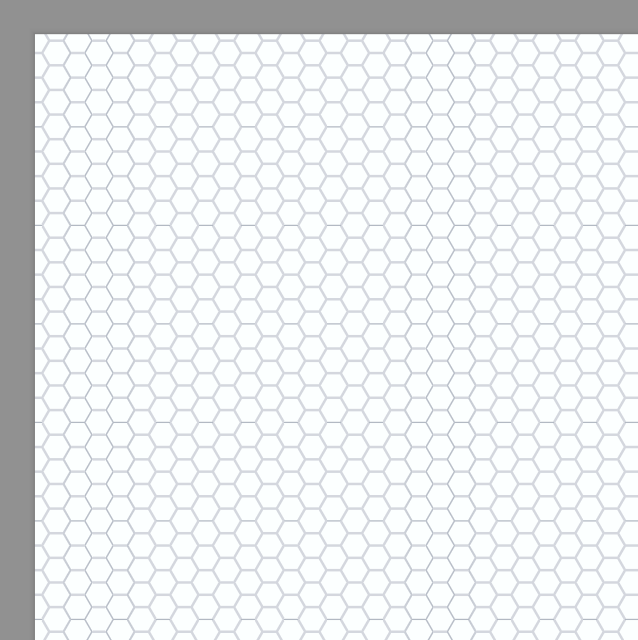
Give the GLSL for this pattern, as a WebGL 1 fragment shader.

```glsl
precision highp float;
// Hexagonal graph paper on a grey desk, its top left corner in view.

uniform vec2 u_resolution;

#define PITCH 0.03848               // hexagon height, in canvas heights
#define PAGE_CORNER vec2(0.0546, 0.0534)
#define GRID_ANCHOR vec2(0.1214, 0.19824) // middle of one horizontal edge
#define SOFT_WIDTH 0.102            // line widths, in hexagon heights
#define CRISP_WIDTH 0.051
#define CRISP_ROWS 4.0              // rows between crisp horizontal edges
#define CRISP_COLUMNS 16.0          // columns between crisp slanted edges
#define PAPER vec3(0.99, 1.0, 1.0)
#define SOFT_INK vec3(0.83, 0.845, 0.872)
#define CRISP_INK vec3(0.70, 0.725, 0.765)
#define DESK vec3(0.57)
#define SHADOW 0.16

const float COLUMN = 0.8660254;     // column spacing over hexagon height

// Offset from the centre of the nearest flat-topped hexagon of height 1.
vec2 hexOffset(vec2 q) {
  vec2 size = vec2(2.0 * COLUMN, 1.0);
  vec2 a = mod(q, size) - 0.5 * size;
  vec2 b = mod(q + 0.5 * size, size) - 0.5 * size;
  return dot(a, a) < dot(b, b) ? a : b;
}

// Distance from x to the nearest multiple of period.
float distToMultiple(float x, float period) {
  return abs(mod(x + 0.5 * period, period) - 0.5 * period);
}

vec3 hexPaper(vec2 p, float pixel) {
  vec2 q = (p - GRID_ANCHOR) / PITCH;
  vec2 h = hexOffset(q - vec2(0.0, 0.5));
  vec2 a = abs(h);
  float slant = a.x * COLUMN + a.y * 0.5;
  float edgeDist = 0.5 - max(a.y, slant);

  // Some rows and columns of edges print thinner and darker
  float edgeY = q.y + (h.y < 0.0 ? -1.0 : 1.0) * (0.5 - a.y);
  float crispRow = 1.0 - step(0.25, distToMultiple(edgeY, CRISP_ROWS));
  float columnDist = distToMultiple(q.x / COLUMN - 1.0, CRISP_COLUMNS);
  float crispColumn = 0.8 * (1.0 - smoothstep(0.7, 2.2, columnDist));
  float crisp = a.y > slant ? crispRow : crispColumn;

  float width = mix(SOFT_WIDTH, CRISP_WIDTH, crisp);
  float line = clamp((0.5 * width - edgeDist) * PITCH / pixel + 0.5, 0.0, 1.0);
  return mix(PAPER, mix(SOFT_INK, CRISP_INK, crisp), line);
}

void main() {
  float pixel = 1.0 / u_resolution.y;
  vec2 p = vec2(gl_FragCoord.x, u_resolution.y - gl_FragCoord.y) * pixel;

  // Desk, darkened by a narrow shadow along the sheet
  vec2 outside = PAGE_CORNER - p;
  float pageDist = max(outside.x, outside.y);
  vec3 desk = DESK * (1.0 - SHADOW * exp(-max(pageDist, 0.0) / 0.003));

  float onPage = clamp(0.5 - pageDist / pixel, 0.0, 1.0);
  gl_FragColor = vec4(mix(desk, hexPaper(p, pixel), onPage), 1.0);
}
```
